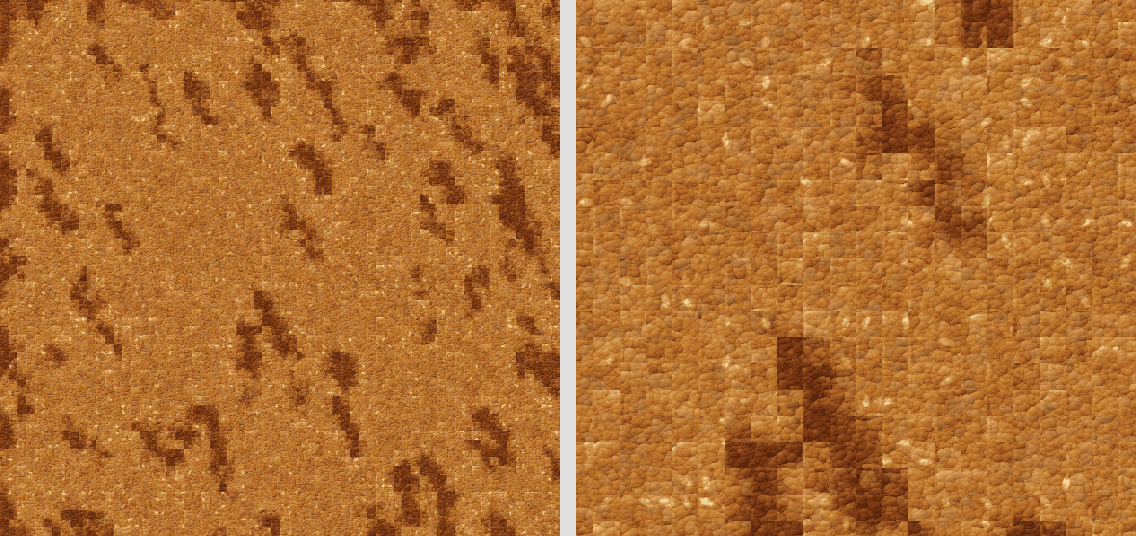
Left, the full canvas; right, a detail of the centre.
Reproduce this texture procedurally as a WebGL 2 fragment shader.

```glsl
#version 300 es
precision highp float;
// Amber grit laid in small patchwork tiles, crossed by ragged slanted brown streaks.

uniform vec2 u_resolution;
out vec4 fragColor;

const float TILES = 64.0;                    // tiles across the canvas
const vec2 GRAINS = vec2(130.0, 175.0);      // coarse grains per unit
const float STREAK_CELL = 0.088;             // spacing of the dark streaks
const float STREAK_ANGLE = -1.12;            // steep, falling to the right
const float STREAK_DEPTH = 0.37;             // how much a streak darkens
const float BLOCKINESS = 0.5;                // how far streaks snap to tiles
const float RAGGEDNESS = 0.018;              // tile to tile change of streak edges
const float BASE_TONE = 0.585;

const vec3 UMBER = vec3(0.35, 0.145, 0.045);
const vec3 BROWN = vec3(0.49, 0.23, 0.08);
const vec3 RUST  = vec3(0.63, 0.35, 0.13);
const vec3 AMBER = vec3(0.72, 0.44, 0.16);
const vec3 GOLD  = vec3(0.79, 0.53, 0.23);
const vec3 SAND  = vec3(0.82, 0.62, 0.35);
const vec3 CREAM = vec3(0.95, 0.84, 0.60);
const vec3 DUST  = vec3(0.71, 0.50, 0.29);

float hash(vec2 c) {
    vec3 q = fract(c.xyx * 0.1031);
    q += dot(q, q.yzx + 33.33);
    return fract((q.x + q.y) * q.z);
}

vec2 hash2(vec2 c) {
    return vec2(hash(c + 17.3), hash(c.yx + 71.9));
}

// Cellular grains: x = lit slope, y = random tone, z = 0 in the cracks
vec3 grains(vec2 p) {
    vec2 cell = floor(p), f = p - cell;
    float nearest = 9.0, second = 9.0, tone = 0.0;
    vec2 toCentre = vec2(0.0);
    for (int j = -1; j <= 1; j++)
    for (int i = -1; i <= 1; i++) {
        vec2 g = vec2(i, j);
        vec2 r = g + hash2(cell + g) - f;
        float d = length(r);
        if (d < nearest) {
            second = nearest;
            nearest = d;
            toCentre = r;
            tone = hash(cell + g + 5.7);
        } else second = min(second, d);
    }
    return vec3(dot(toCentre, vec2(0.5, -0.85)), tone, smoothstep(0.0, 0.3, second - nearest));
}

// Layered sines, about -1 to 1
float waves(vec2 p) {
    return 0.5 * sin(p.x + 1.7 * sin(0.8 * p.y)) + 0.5 * sin(1.3 * p.y + 1.9 * sin(0.7 * p.x + 2.0));
}

// Signed distance to the nearest streak: clustered, sparse in the middle
float streaks(vec2 p, vec2 middle) {
    vec2 cell = floor(p / STREAK_CELL);
    float nearest = 1.0;
    for (int j = -1; j <= 1; j++)
    for (int i = -1; i <= 1; i++) {
        vec2 id = cell + vec2(i, j);
        vec2 centre = (id + hash2(id + 3.0)) * STREAK_CELL;
        float density = mix(0.15, 0.6, smoothstep(0.1, 0.38, length(centre - middle)));
        density += 0.3 * waves(centre * 17.0);
        if (hash(id + 41.0) > density) continue;
        float angle = STREAK_ANGLE + 0.6 * (hash(id + 8.0) - 0.5);
        vec2 axis = vec2(cos(angle), sin(angle));
        float halfLength = mix(0.008, 0.052, hash(id + 23.0));
        float radius = mix(0.006, 0.022, hash(id + 59.0));
        vec2 r = p - centre;
        r -= axis * clamp(dot(r, axis), -halfLength, halfLength);
        nearest = min(nearest, length(r) - radius);
    }
    return nearest;
}

// Small slanted pale chips, given their share of cells
float flecks(vec2 p, float share) {
    vec2 cell = floor(p), f = p - cell - 0.5;
    float angle = 3.1416 * hash(cell + 13.0);
    vec2 axis = vec2(cos(angle), sin(angle));
    vec2 r = vec2(dot(f, axis), dot(f, vec2(-axis.y, axis.x))) / vec2(0.5, 0.25);
    return step(hash(cell + 29.0), share) * (1.0 - smoothstep(0.4, 1.0, length(r)));
}

vec3 ramp(float t) {
    vec3 c = mix(UMBER, BROWN, smoothstep(0.0, 0.18, t));
    c = mix(c, RUST, smoothstep(0.18, 0.38, t));
    c = mix(c, AMBER, smoothstep(0.38, 0.54, t));
    c = mix(c, GOLD, smoothstep(0.54, 0.72, t));
    c = mix(c, SAND, smoothstep(0.72, 0.86, t));
    return mix(c, CREAM, smoothstep(0.86, 1.1, t));
}

void main() {
    vec2 p = gl_FragCoord.xy / u_resolution.x;
    float top = u_resolution.y / u_resolution.x;

    // Patchwork tiles, each with its own piece of grit
    vec2 tile = floor(p * TILES), inTile = fract(p * TILES);
    vec2 shift = floor(hash2(tile) * 60.0) + hash2(tile + 9.0);
    vec3 coarse = grains(p * GRAINS + shift);
    vec3 fine = grains(p * GRAINS * 1.9 + shift.yx);

    // Streak mask: partly blocky, with ragged dark strips at the left and top
    vec2 blockPos = mix(p, (tile + 0.5) / TILES, BLOCKINESS);
    vec2 bent = blockPos + 0.008 * vec2(waves(p * 70.0), waves(p.yx * 60.0 + 4.0));
    float d = streaks(bent, vec2(0.5, 0.5 * top));
    d = min(d, bent.x - 0.013 - 0.014 * sin(p.y * 43.0));
    d = min(d, top - bent.y - 0.012 * sin(p.x * 31.0));
    d += RAGGEDNESS * (hash(tile + 77.0) - 0.5) + 0.006 * (coarse.y - 0.5);
    float dark = 1.0 - smoothstep(-0.011, 0.009, d);
    float rim = smoothstep(0.006, 0.014, d) * (1.0 - smoothstep(0.014, 0.045, d));

    // Grain relief
    float relief = 0.2 * coarse.x + 0.15 * (coarse.y - 0.5) - 0.1 * (1.0 - coarse.z);
    relief += 0.2 * fine.x + 0.14 * (fine.y - 0.5) - 0.06 * (1.0 - fine.z);
    float tone = BASE_TONE + relief * (1.0 - 0.2 * dark);

    // Tile shading, thin seams, pale strips and chips
    tone += 0.1 * (hash(tile + 31.0) - 0.5) + 0.2 * (hash(tile + 47.0) - 0.5) * (inTile.x - 0.5);
    float seam = max(1.0 - smoothstep(0.04, 0.14, inTile.x), smoothstep(0.86, 0.96, inTile.y));
    tone += 0.22 * seam * (hash(tile + 53.0) - 0.35);
    float strip = step(0.88, hash(tile + 61.0)) * smoothstep(0.1, 0.9, inTile.y);
    float share = 0.09 + 0.1 * rim + 0.07 * waves(p * 23.0 + 5.0);
    tone += (1.0 - dark) * (0.05 * rim + 0.17 * strip + 0.34 * flecks(p * 84.0, share));
    tone -= STREAK_DEPTH * dark;

    // Some grains are dustier than the rest
    vec3 colour = ramp(tone);
    float dusty = smoothstep(0.6, 0.9, fract(coarse.y * 7.3)) * (1.0 - dark);
    colour = mix(colour, DUST * (0.55 + 0.8 * tone), 0.5 * dusty);
    fragColor = vec4(colour, 1.0);
}
```
